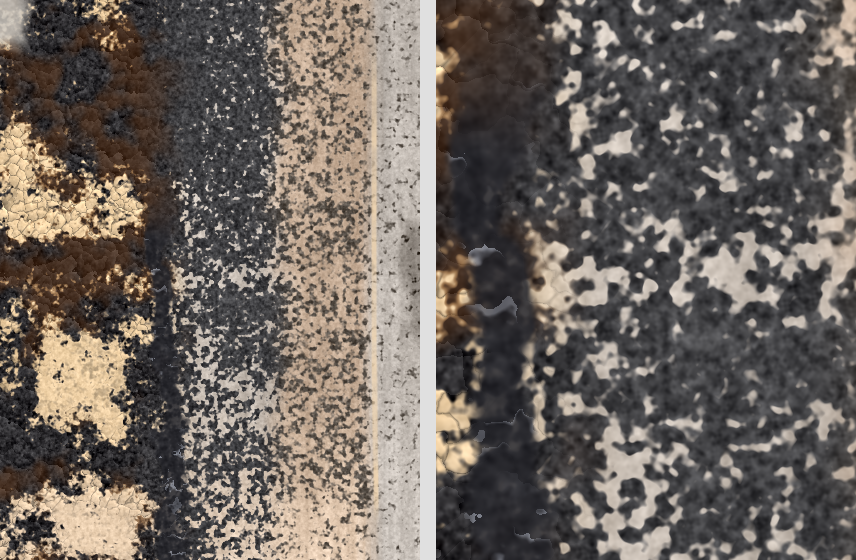
Left, the full canvas; right, a detail of the centre.
Write a Shadertoy shader that draws this texture.

```glsl
float hash(vec2 p) {
    vec3 q = fract(p.xyx * vec3(.1031, .1030, .0973));
    q += dot(q, q.yzx + 33.33);
    return fract((q.x + q.y) * q.z);
}

float noise(vec2 p) {
    vec2 i = floor(p), f = fract(p);
    f = f * f * (3. - 2. * f);
    return mix(mix(hash(i), hash(i + vec2(1, 0)), f.x),
               mix(hash(i + vec2(0, 1)), hash(i + 1.), f.x), f.y);
}

// Layered noise, stretched to fill most of 0..1
float fbm(vec2 p, int octaves) {
    float sum = 0., total = 0., amp = 1.;
    for (int i = 0; i < octaves; i++) {
        sum += amp * noise(p);
        total += amp;
        amp *= .55;
        p = mat2(1.6, 1.2, -1.2, 1.6) * p + 17.3;
    }
    return (sum / total - .5) * 1.7 + .5;
}

// Pebbles: xy = offset from the nearest centre, z = distance to the seam, w = id
vec4 pebbles(vec2 p) {
    vec2 cell = floor(p), nearest = vec2(0);
    float first = 9., second = 9., id = 0.;
    for (int y = -1; y <= 1; y++)
    for (int x = -1; x <= 1; x++) {
        vec2 c = cell + vec2(x, y);
        vec2 d = p - c - vec2(hash(c), hash(c + 71.7));
        float len = length(d);
        if (len < first) {
            second = first;
            first = len;
            nearest = d;
            id = hash(c + 31.1);
        } else second = min(second, len);
    }
    return vec4(nearest, second - first, id);
}

// Soft rectangle mask
float patchMask(vec2 p, vec2 centre, vec2 halfSize) {
    vec2 d = abs(p - centre) - halfSize;
    return 1. - smoothstep(-.025, .025, max(d.x, d.y));
}

void mainImage(out vec4 fragColor, in vec2 fragCoord) {
    vec2 uv = fragCoord / iResolution.xy;
    vec2 p = uv * vec2(.75, 1);
    vec2 w = uv + .05 * (vec2(fbm(p * 11., 4), fbm(p * 11. + 40., 4)) - .5);

    float broad = fbm(p * 6. + 3., 3);
    float clump = fbm(p * 38. + 9., 4);
    float grain = fbm(p * 135., 2);
    float dust = fbm(p * 230. + 50., 2);
    float streak = fbm(p * vec2(75, 2.5), 3);
    float band = fbm(p * vec2(3, 32), 3);

    // Vertical zones
    float left = 1. - smoothstep(.32, .48, w.x);
    float right = smoothstep(.62, .70, w.x);
    float margin = smoothstep(.85, .91, uv.x + .02 * (streak - .5));

    // Bare ground under the paint
    vec3 ground = mix(vec3(.80, .76, .72), vec3(.94, .82, .65), left);
    ground = mix(ground, vec3(.80, .70, .61), right);
    ground = mix(ground, vec3(.93, .83, .73), (1. - margin) * (1. - smoothstep(.05, .3, w.y)) * .7);
    ground = mix(ground, vec3(.77, .74, .71), margin);
    ground += .10 * (streak - .5) * (1. - left) + .10 * (dust - .5) + .09 * (broad - .5);

    // Share of dark paint
    float cover = mix(mix(.71, .64, left), .47, right);
    cover = mix(cover, .10, margin);
    cover += (.38 * left + .16) * (broad - .5) * (1. - margin);
    cover += .20 * (band - .5) * (1. - .6 * margin) + .18 * (streak - .5) * (1. - left);
    cover += .30 * patchMask(w, vec2(.59, .40), vec2(.07, .07));
    cover += .12 * patchMask(w, vec2(.49, .80), vec2(.15, .25));
    cover += .26 * patchMask(w, vec2(.27, .83), vec2(.20, .14));
    cover += .45 * patchMask(w, vec2(.07, .17), vec2(.12, .06));
    cover += .40 * patchMask(w, vec2(.30, .18), vec2(.08, .04));
    cover += .25 * patchMask(w, vec2(.03, .32), vec2(.05, .10));
    cover += .30 * patchMask(w, vec2(.20, .54), vec2(.16, .025));
    cover += .35 * patchMask(uv, vec2(.86, .14), vec2(.005, .07));
    cover -= .26 * patchMask(w, vec2(.17, .64), vec2(.16, .07));
    cover -= .35 * patchMask(w, vec2(.23, .12), vec2(.12, .035));
    cover -= .45 * patchMask(w, vec2(.02, .68), vec2(.02, .09));
    cover -= .30 * patchMask(w, vec2(.46, .60), vec2(.035, .05));
    cover -= .20 * patchMask(w, vec2(.55, .32), vec2(.10, .10));
    cover -= .17 * patchMask(w, vec2(.55, .50), vec2(.14, .02));
    cover -= .25 * patchMask(w, vec2(.68, .06), vec2(.20, .08));
    float smear = max(patchMask(w, vec2(.19, .32), vec2(.10, .08)),
                      patchMask(w, vec2(.23, .04), vec2(.08, .05)));
    cover = mix(cover, .12, smear);

    // Speckled edge between ground and paint
    float speckle = mix(grain, clump * .65 + grain * .35, .25 + .6 * left);
    float soft = mix(.15, .26, right);
    float ink = smoothstep(-soft, soft, cover - speckle);

    vec3 paint = mix(vec3(.26, .26, .27), vec3(.17, .165, .175), left);
    paint = mix(paint, vec3(.36, .33, .30), right);
    paint += .16 * (dust - .5) + .10 * (grain - .5);
    float rust = left * smoothstep(.4, .8, fbm(p * 14. + 80., 3)) * (1. - smear);
    paint = mix(paint, vec3(.32, .20, .12), .7 * rust);

    // Pebbly relief on the left
    vec4 stone = pebbles(p * 52. + clump);
    float relief = dot(stone.xy, vec2(.5, .8));
    ground *= 1. + left * (1. - smear) * (.22 * relief - .30 * (1. - smoothstep(0., .18, stone.z)));
    paint += left * (.10 * relief + .05 * (stone.w - .5));
    vec3 color = mix(ground, paint, ink);
    color = mix(color, vec3(.62, .42, .23), .45 * rust * 4. * ink * (1. - ink));
    color *= 1. - .25 * smear * smoothstep(.5, .9, broad * .5 + grain * .5);

    // Glossy tar ridge with cool glints
    float ridge = abs(w.x - .39 - .02 * sin(uv.y * 9.));
    float tar = 1. - smoothstep(.018, .034, ridge + .02 * (clump - .5));
    tar *= 1. - smoothstep(.55, .66, w.y);
    vec4 lump = pebbles(p * 36. + 1.5 * clump);
    float glint = smoothstep(.25, .6, dot(lump.xy, vec2(.5, .8))) * smoothstep(.3, .8, lump.w);
    vec3 gloss = mix(vec3(.12, .12, .14) + .08 * grain, vec3(.64, .66, .71), .75 * glint);
    color = mix(color, gloss, .92 * tar);

    // Cream line on the right, pale top corner
    float line = 1. - smoothstep(.003, .009, abs(uv.x - .892 + .006 * (uv.y - .5) + .004 * (streak - .5)));
    line *= smoothstep(.06, .12, uv.y) * (1. - smoothstep(.8, .95, uv.y));
    color = mix(color, vec3(.95, .84, .69), line * (.45 + .4 * band));
    float corner = patchMask(w, vec2(0, 1), vec2(.06, .08));
    color = mix(color, vec3(.78, .76, .73) + .06 * (grain - .5), .9 * corner);
    color -= .20 * margin * patchMask(w, vec2(1, .5), vec2(.04, .12));

    fragColor = vec4(clamp(color, 0., 1.), 1);
}
```
